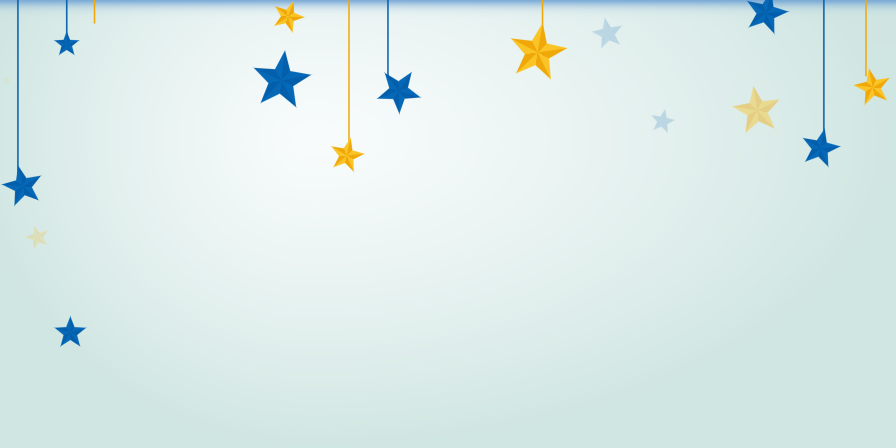
Give the GLSL for this background, as a Shadertoy shader.

```glsl
// A pale mint backdrop with a soft off-centre glow and a blue band along the top.
// Blue and gold five-pointed stars, some on thin strings, are drawn from a folded
// distance function whose two half-arms carry different shades.

const float SECTOR = 1.2566371;   // one fifth of a turn
const float INNER_RATIO = 0.43;   // notch radius over tip radius
const vec3 BLUE_LIGHT = vec3(0.02, 0.41, 0.72);
const vec3 BLUE_DARK = vec3(0.01, 0.37, 0.67);
const vec3 GOLD_LIGHT = vec3(0.98, 0.77, 0.15);
const vec3 GOLD_DARK = vec3(0.94, 0.66, 0.03);

// Coverage of a shape from its signed distance
float coverage(float dist, float blur) {
    return 1.0 - smoothstep(-blur, blur, dist);
}

// Star = (centre x, depth below top, tip radius, clockwise turn)
vec3 drawStar(vec3 base, vec2 p, vec4 star, vec3 light, vec3 dark, float alpha, float blur) {
    vec2 q = p - star.xy;
    float angle = atan(q.x, -q.y) - star.w;
    float arm = mod(angle + 0.5 * SECTOR, SECTOR) - 0.5 * SECTOR;
    vec2 folded = length(q) * vec2(cos(arm), abs(sin(arm)));
    vec2 tip = vec2(star.z, 0.0);
    vec2 notch = INNER_RATIO * star.z * vec2(cos(0.5 * SECTOR), sin(0.5 * SECTOR));
    vec2 edge = normalize(notch - tip);
    float dist = dot(folded - tip, vec2(edge.y, -edge.x));
    float facet = smoothstep(-blur, blur, folded.y * sign(arm));
    return mix(base, mix(light, dark, facet), alpha * coverage(dist, blur));
}

// Thread = (x, depth of its lower end)
vec3 drawThread(vec3 base, vec2 p, vec2 thread, vec3 colour, float blur) {
    float dist = max(abs(p.x - thread.x) - 0.0017, p.y - thread.y);
    return mix(base, colour, coverage(dist, blur));
}

// Elliptical glow, narrower on its left side, under the top band
vec3 backdrop(vec2 p) {
    vec2 offset = p - vec2(0.70, 0.31);
    offset /= vec2(offset.x < 0.0 ? 0.75 : 1.30, 0.69);
    float fade = pow(clamp(length(offset), 0.0, 1.0), 1.3);
    vec3 colour = mix(vec3(0.97, 0.985, 0.985), vec3(0.815, 0.9, 0.885), fade);
    float band = exp(-pow(p.y / 0.014, 1.4));
    return mix(colour, vec3(0.44, 0.64, 0.83), 0.9 * band);
}

void mainImage(out vec4 fragColor, in vec2 fragCoord) {
    // x runs 0..2 from the left, y runs 0..1 down from the top
    vec2 uv = fragCoord / iResolution.xy;
    vec2 p = vec2(2.0 * uv.x, 1.0 - uv.y);
    float blur = 0.75 / iResolution.y;
    vec3 colour = backdrop(p);

    // Faint distant stars
    vec4 paleGold[3] = vec4[3](
        vec4(1.690, 0.247, 0.056, -0.15), vec4(0.084, 0.530, 0.027, -0.3),
        vec4(0.015, 0.180, 0.010, 0.0));
    vec4 paleBlue[2] = vec4[2](
        vec4(1.357, 0.075, 0.036, -0.2), vec4(1.479, 0.271, 0.028, 0.2));
    for (int i = 0; i < 3; i++)
        colour = drawStar(colour, p, paleGold[i], GOLD_LIGHT, GOLD_DARK, 8.0 * paleGold[i].z, blur);
    for (int i = 0; i < 2; i++)
        colour = drawStar(colour, p, paleBlue[i], BLUE_LIGHT, BLUE_DARK, 0.18, blur);

    // Hanging threads
    vec2 blueThreads[4] = vec2[4](
        vec2(0.040, 0.39), vec2(0.149, 0.08), vec2(0.866, 0.175), vec2(1.839, 0.30));
    vec2 goldThreads[4] = vec2[4](
        vec2(0.211, 0.052), vec2(0.779, 0.32), vec2(1.211, 0.07), vec2(1.933, 0.17));
    for (int i = 0; i < 4; i++) {
        colour = drawThread(colour, p, blueThreads[i], BLUE_DARK, blur);
        colour = drawThread(colour, p, goldThreads[i], GOLD_DARK, blur);
    }

    // Bright foreground stars
    vec4 blueStars[7] = vec4[7](
        vec4(0.051, 0.416, 0.047, -0.22), vec4(0.149, 0.099, 0.029, 0.0),
        vec4(0.628, 0.180, 0.068, 0.12), vec4(0.890, 0.203, 0.051, 0.60),
        vec4(0.157, 0.743, 0.037, 0.0), vec4(1.710, 0.029, 0.050, 0.25),
        vec4(1.831, 0.331, 0.045, 0.22));
    vec4 goldStars[4] = vec4[4](
        vec4(0.643, 0.037, 0.037, 0.35), vec4(0.774, 0.347, 0.040, 0.22),
        vec4(1.200, 0.117, 0.067, 0.17), vec4(1.948, 0.195, 0.043, -0.2));
    for (int i = 0; i < 7; i++)
        colour = drawStar(colour, p, blueStars[i], BLUE_LIGHT, BLUE_DARK, 1.0, blur);
    for (int i = 0; i < 4; i++)
        colour = drawStar(colour, p, goldStars[i], GOLD_LIGHT, GOLD_DARK, 1.0, blur);

    fragColor = vec4(colour, 1.0);
}
```
